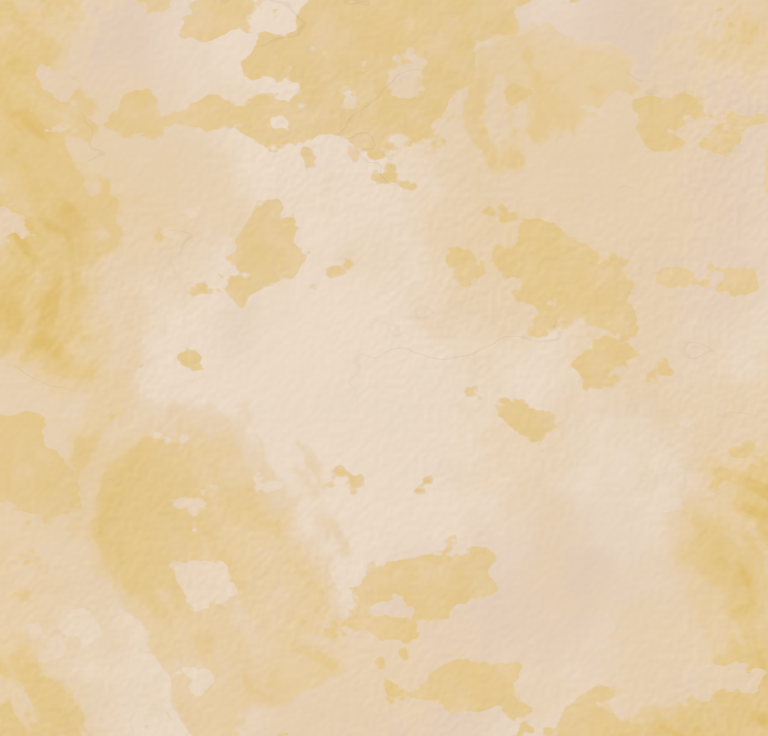
Give the GLSL for this texture, as a WebGL 1 fragment shader.

```glsl
precision highp float;
uniform vec2 u_resolution;

// Pigments, from bare plaster to thick ochre
const vec3 PALE  = vec3(0.918, 0.850, 0.772);
const vec3 PINK  = vec3(0.890, 0.800, 0.715);
const vec3 CREAM = vec3(0.902, 0.812, 0.690);
const vec3 SAND  = vec3(0.900, 0.800, 0.635);
const vec3 OCHRE = vec3(0.890, 0.778, 0.550);
const vec3 DEEP  = vec3(0.862, 0.722, 0.400);

// Feature sizes, in cells per canvas height
const float HAZE_SCALE  = 2.6;
const float PATCH_SCALE = 3.4;
const float FLAKE_SCALE = 13.0;
const float GRAIN_SCALE = 150.0;

// Strengths and thresholds
const float HAZE_AMOUNT   = 0.36;
const float PATCH_AMOUNT  = 0.32;
const float CORE_AMOUNT   = 0.24;
const float PATCH_LEVEL   = 0.57;
const float FLAKE_LEVEL   = 0.76;
const float FLAKE_TONE    = 0.66;
const float STREAK_AMOUNT = 0.11;
const float GRAIN_AMOUNT  = 0.022;
const float CRACK_AMOUNT  = 0.035;

float hash(vec2 cell) {
  vec3 h = fract(cell.xyx * 0.1031);
  h += dot(h, h.yzx + 33.33);
  return fract((h.x + h.y) * h.z);
}

float noise(vec2 p) {
  vec2 i = floor(p);
  vec2 f = fract(p);
  f = f * f * f * (f * (f * 6.0 - 15.0) + 10.0);
  return mix(mix(hash(i), hash(i + vec2(1.0, 0.0)), f.x),
             mix(hash(i + vec2(0.0, 1.0)), hash(i + 1.0), f.x), f.y);
}

float fbm(vec2 p) {
  float sum = 0.0;
  float weight = 0.516;
  for (int i = 0; i < 5; i++) {
    sum += weight * noise(p);
    p = mat2(1.6, 1.2, -1.2, 1.6) * p + 17.3;
    weight *= 0.5;
  }
  return sum;
}

// Bristle marks stretched along a direction
float streaks(vec2 p, float angle) {
  float c = cos(angle);
  float s = sin(angle);
  vec2 q = vec2(c * p.x + s * p.y, c * p.y - s * p.x);
  return 0.6 * noise(q * vec2(55.0, 5.0) + 70.0) + 0.4 * noise(q * vec2(120.0, 11.0) + 30.0);
}

float relief(vec2 p) {
  return 0.6 * noise(p * GRAIN_SCALE) + 0.4 * noise(p * GRAIN_SCALE * 0.47 + 50.0);
}

vec3 pigment(float t, vec3 plaster) {
  vec3 c = mix(plaster, CREAM, smoothstep(0.0, 0.24, t));
  c = mix(c, SAND, smoothstep(0.24, 0.46, t));
  c = mix(c, OCHRE, smoothstep(0.46, 0.70, t));
  return mix(c, DEEP, smoothstep(0.70, 1.05, t));
}

void main() {
  vec2 p = gl_FragCoord.xy / u_resolution.y;
  vec2 warp = vec2(fbm(p * 4.0 + 11.0), fbm(p * 4.0 + 47.0)) - 0.5;
  vec2 q = p + 0.16 * warp;

  // Brush work: diagonal and upright sweeps
  float sweep = smoothstep(0.40, 0.60, noise(p * 2.5 + 90.0));
  float brush = mix(streaks(q, 0.55), streaks(q, -0.12), sweep) - 0.5;

  // Thin haze and softer or harder edged patches of wash
  float haze = smoothstep(0.33, 0.72, fbm(q * HAZE_SCALE + 5.0));
  float ragged = fbm(p * 32.0 + 61.0) - 0.5;
  float field = fbm(q * PATCH_SCALE + 23.0) + 0.10 * brush + 0.10 * ragged;
  float softness = mix(0.018, 0.11, smoothstep(0.35, 0.60, noise(p * 4.0 + 35.0)));
  float patches = smoothstep(PATCH_LEVEL - softness, PATCH_LEVEL + softness, field);
  float core = smoothstep(0.60, 0.74, field);
  float tone = HAZE_AMOUNT * haze + PATCH_AMOUNT * patches + CORE_AMOUNT * core;
  tone += STREAK_AMOUNT * brush * (0.4 + patches) + 0.12 * ragged;

  // Crisp chips: ochre showing through, and plaster bared inside the wash
  float chips = fbm(p * vec2(0.85, 1.1) * FLAKE_SCALE + 3.0);
  float gate = fbm(q * 3.0 + 81.0) - 0.5;
  float upper = smoothstep(0.65, 0.95, p.y);
  float flake = chips + 0.9 * gate + 0.07 * upper;
  float ochreChip = smoothstep(FLAKE_LEVEL - 0.015, FLAKE_LEVEL + 0.02, flake);
  float bareChip = smoothstep(0.73, 0.76, 1.0 - chips - 0.9 * gate + 0.04 * upper);
  tone = mix(tone, 0.12 * haze, 0.8 * bareChip);
  tone = mix(tone, max(tone, FLAKE_TONE + 0.3 * ragged), 0.9 * ochreChip);

  // Plaster ground tinted by uneven damp
  float damp = smoothstep(0.40, 0.64, fbm(p * 2.2 + 120.0));
  vec3 color = pigment(clamp(tone, 0.0, 1.05), mix(PALE, PINK, damp));

  // Raking light over the grain, hairline cracks and broad shading
  float bumps = relief(p) - relief(p + vec2(-0.0025, 0.003));
  float rough = 0.5 + noise(p * 5.0 + 140.0);
  float line = abs(fbm(p * vec2(3.0, 5.0) + 160.0) - 0.5);
  float crack = (1.0 - smoothstep(0.0, 0.007, line)) * smoothstep(0.62, 0.78, noise(p * 6.0 + 19.0));
  color *= 1.0 + GRAIN_AMOUNT * rough * bumps * 1.6 - CRACK_AMOUNT * crack;
  color *= 1.0 + 0.02 * (fbm(p * 9.0 + 200.0) - 0.5);

  gl_FragColor = vec4(color, 1.0);
}
```
